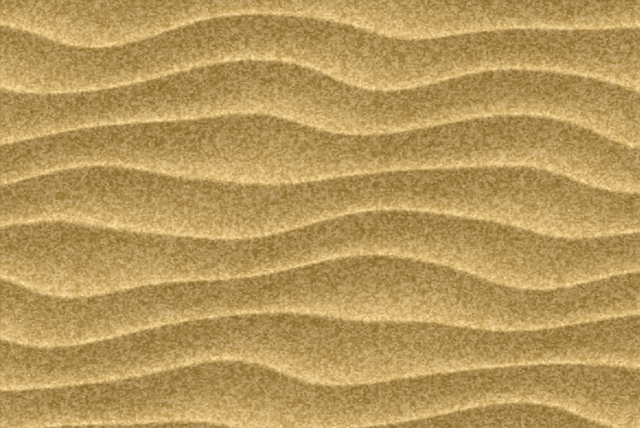
Reproduce this texture procedurally as a Shadertoy shader.

```glsl
const float RIDGES = 8.7;          // ridges per canvas height
const float RIDGE_OFFSET = -0.12;
const float SWELL_FREQ = 7.5;      // main bend of the ridges
const float SWELL_LEAN = 1.2;
const float SWELL_PHASE = 3.43;
const float LIT_SHIFT = 2.4;       // lag of the widest lit slopes behind the peaks
const float NARROW_FALLOFF = 5.2;
const float WIDE_FALLOFF = 2.1;
const float EDGE_WIDTH = 0.055;    // softness of the shadow edge, in ridge spacings
const float RIM_WIDTH = 0.05;
const float RIM_STRENGTH = 0.32;
const float FINE_GRAINS = 230.0;   // grains per canvas height
const float COARSE_GRAINS = 105.0;
const float FINE_CONTRAST = 0.21;
const float COARSE_CONTRAST = 0.08;

const vec3 SHADE = vec3(0.635, 0.515, 0.285);
const vec3 LIT = vec3(0.865, 0.735, 0.475);
const vec3 RIM = vec3(0.96, 0.85, 0.60);
const vec3 GRAIN_TINT = vec3(0.85, 0.90, 1.10);

vec3 hash3(vec2 cell) {
    vec3 p = fract(vec3(cell.xyx) * vec3(0.1031, 0.1030, 0.0973));
    p += dot(p, p.yxz + 33.33);
    return fract((p.xxy + p.yzz) * p.zyx);
}

// Smooth cellular noise: random grain tones blended by distance, around zero
float grainNoise(vec2 p) {
    vec2 cell = floor(p);
    float tone = 0.0;
    float total = 0.0;
    for (int j = -1; j <= 1; j++) {
        for (int i = -1; i <= 1; i++) {
            vec2 neighbour = cell + vec2(i, j);
            vec3 rnd = hash3(neighbour);
            vec2 toGrain = neighbour + rnd.xy - p;
            float weight = exp(-5.0 * dot(toGrain, toGrain));
            tone += weight * (rnd.z - 0.5);
            total += weight;
        }
    }
    return tone / total;
}

float swellAngle(vec2 p) {
    return SWELL_FREQ * (p.x - SWELL_LEAN * p.y) - SWELL_PHASE
         + 0.5 * sin(2.3 * p.x + 5.0 * p.y) + 0.8;
}

// Vertical shift of the ridges
float ridgeShift(vec2 p) {
    float shift = 0.027 * cos(swellAngle(p));
    shift += 0.016 * cos(3.4 * (p.x - 1.1) + 1.5 * p.y);
    shift += 0.009 * sin(11.0 * p.x + 8.0 * p.y + 1.0);
    shift += 0.004 * sin(17.0 * p.x - 13.0 * p.y);
    return shift;
}

void mainImage(out vec4 fragColor, in vec2 fragCoord) {
    vec2 p = fragCoord / iResolution.y;

    // Height above the nearest crest below, in ridge spacings
    float above = fract(RIDGES * (p.y - ridgeShift(p)) + RIDGE_OFFSET);
    float below = 1.0 - above;

    // Lit slope fades upward, the shadow side ends sharply
    float spread = 0.5 + 0.5 * cos(swellAngle(p) - LIT_SHIFT);
    float falloff = mix(NARROW_FALLOFF, WIDE_FALLOFF, spread);
    float slope = exp(-falloff * above * (0.6 + 0.7 * above));
    float edge = exp(-pow(below / EDGE_WIDTH, 2.0));
    vec3 sand = mix(SHADE, LIT, max(slope, edge));

    // Thin bright crest
    float crest = min(above, below) / RIM_WIDTH;
    float glint = 0.8 + 0.2 * sin(9.0 * p.x + 23.0 * p.y);
    sand = mix(sand, RIM, RIM_STRENGTH * glint * exp(-crest * crest));

    // Sand grains
    float grain = FINE_CONTRAST * grainNoise(p * vec2(0.85, 1.0) * FINE_GRAINS)
                + COARSE_CONTRAST * grainNoise(p * COARSE_GRAINS + 17.0);
    sand += grain * GRAIN_TINT;

    fragColor = vec4(clamp(sand, 0.0, 1.0), 1.0);
}
```
